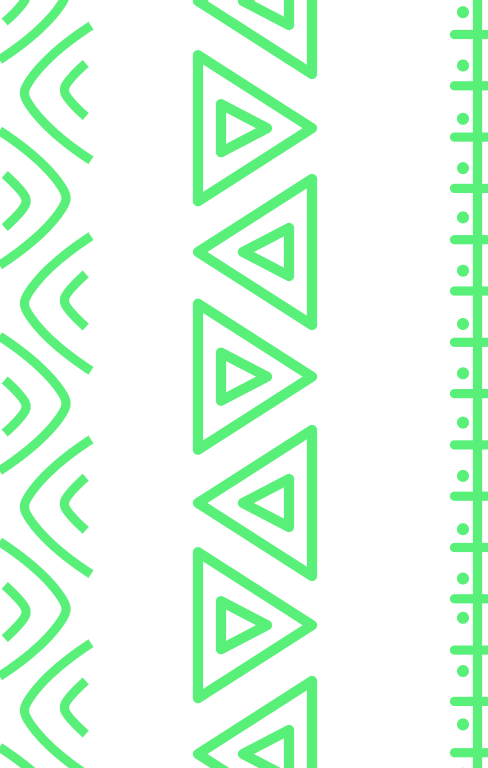
This pattern is drawn by a Shadertoy shader. Its source:

```glsl
// Three vertical bands of green line ornament on white: chevrons, nested triangles, a barred and dotted rail.
#define HEIGHT 7.68          // canvas height in design units
#define INK vec3(0.35, 0.94, 0.48)
#define PAPER vec3(1.0)
#define STROKE 0.051         // half line width of triangles
#define THIN_STROKE 0.046    // half line width of chevrons and rail
#define LEFT_CHEVRON_PITCH 2.07
#define RIGHT_CHEVRON_PITCH 2.055
#define RIGHT_TRIANGLE_PITCH 2.485
#define LEFT_TRIANGLE_PITCH 2.51
#define BAR_PITCH 0.513
#define DOT_RADIUS 0.06

float segment(vec2 p, vec2 a, vec2 b) {
    vec2 ap = p - a, ab = b - a;
    return length(ap - ab * clamp(dot(ap, ab) / dot(ab, ab), 0.0, 1.0));
}

// Offset from the centre of the nearest repeat
float repeatAt(float y, float start, float pitch) {
    return y - start - pitch * round((y - start) / pitch);
}

// Outline of a triangle pointing along +x, symmetric about y = 0
float triangleOutline(vec2 p, float base, float halfHeight, float apex) {
    p.y = abs(p.y);
    vec2 corner = vec2(base, halfHeight);
    float d = min(segment(p, vec2(base, 0.0), corner), segment(p, corner, vec2(apex, 0.0)));
    return d - STROKE;
}

float nestedTriangles(vec2 p) {
    return min(triangleOutline(p, -0.57, 0.73, 0.57), triangleOutline(p, -0.34, 0.24, 0.12));
}

// Bowed chevron with its rounded tip at the origin, opening along +x, with square cut ends
float chevron(vec2 p, float slope, float halfHeight) {
    const float tip = 0.06, bow = 0.75;
    float y = length(vec2(p.y, tip)) - tip;
    float curve = slope * y + bow * y * y;
    float steepness = (slope + 2.0 * bow * y) * abs(p.y) / (y + tip);
    float line = abs(p.x - curve) / sqrt(1.0 + steepness * steepness) - THIN_STROKE;

    float endY = halfHeight - tip * 0.9;
    vec2 end = vec2(slope * endY + bow * endY * endY, halfHeight);
    vec2 along = normalize(vec2(slope + 2.0 * bow * endY, 1.0));
    return max(line, dot(vec2(p.x, abs(p.y)) - end, along));
}

float nestedChevrons(vec2 p) {
    return min(chevron(p, 0.62, 0.67), chevron(p - vec2(0.4, -0.03), 0.85, 0.265));
}

float chevronBand(vec2 p) {
    // Left-pointing column has slightly uneven spacing
    float row = round((p.y - 0.93) / LEFT_CHEVRON_PITCH);
    float wobble = 0.035 * sin(1.6 * row);
    vec2 left = vec2(p.x - 0.245, p.y - 0.93 - row * LEFT_CHEVRON_PITCH - wobble);
    // Right-pointing column is the same motif turned half round
    vec2 right = vec2(0.66 - p.x, -repeatAt(p.y, 1.98, RIGHT_CHEVRON_PITCH));
    return min(nestedChevrons(left), nestedChevrons(right));
}

float triangleBand(vec2 p) {
    float x = p.x - 2.55;
    vec2 right = vec2(x, repeatAt(p.y, 1.282, RIGHT_TRIANGLE_PITCH));
    vec2 left = vec2(-x, repeatAt(p.y, 2.52, LEFT_TRIANGLE_PITCH));
    return min(nestedTriangles(right), nestedTriangles(left));
}

float railBand(vec2 p) {
    float rail = abs(p.x - 4.775) - THIN_STROKE;
    vec2 bar = vec2(min(p.x - 4.545, 0.0), repeatAt(p.y, 0.345, BAR_PITCH));
    float bars = length(bar) - THIN_STROKE;

    // Dots drift within their gaps, and sit higher near the bottom
    float gap = round((p.y - 0.087) / BAR_PITCH);
    float drift = 0.055 - 0.02 * cos(1.57 * gap) - 0.1 * step(11.5, gap);
    vec2 dotCentre = vec2(4.63, 0.087 + gap * BAR_PITCH + drift);
    float dots = length(p - dotCentre) - DOT_RADIUS;
    return min(rail, min(bars, dots));
}

void mainImage(out vec4 fragColor, in vec2 fragCoord) {
    float pixel = HEIGHT / iResolution.y;
    vec2 p = fragCoord * pixel;
    p.y = HEIGHT - p.y; // measure downward from the top edge

    float d = min(chevronBand(p), min(triangleBand(p), railBand(p)));
    float ink = clamp(0.5 - d / pixel, 0.0, 1.0);
    fragColor = vec4(mix(PAPER, INK, ink), 1.0);
}
```
